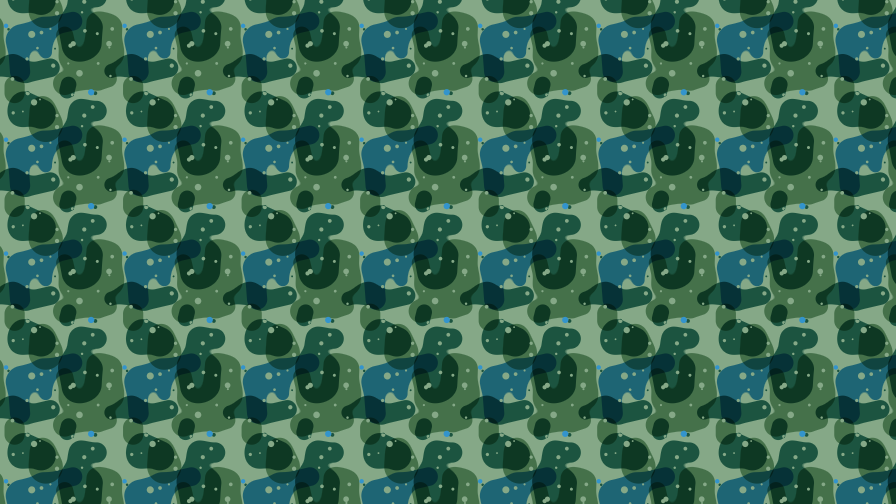
Reproduce this pattern procedurally as a Shadertoy shader.

```glsl
// Repeating camouflage of translucent green and blue blobs sprinkled with dots.

// Lengths are in design units; the canvas is CANVAS units high and y runs down.
const float CANVAS = 648.0;
const vec2 TILE = vec2(152.4, 146.4);
const vec2 CENTER = vec2(192.0, 108.0);
const vec2 DOT_GRID = vec2(8.0, 7.0);
const float DOT_CHANCE = 0.42;
const float BLEND = 12.0;

const vec3 SAGE = vec3(0.52, 0.66, 0.53);
const vec3 OLIVE_INK = vec3(0.52, 0.67, 0.55);
const vec3 TEAL_INK = vec3(0.21, 0.50, 0.47);
const vec3 BLUE_INK = vec3(0.23, 0.60, 0.86);
const vec3 TEAL_DOT = vec3(0.11, 0.33, 0.25);
const vec3 SKY_DOT = vec3(0.20, 0.58, 0.80);

vec2 wrapTile(vec2 p) { return p - TILE * round(p / TILE); }

float hash(vec2 p) {
    vec3 q = fract(p.xyx * vec3(0.1031, 0.1030, 0.0973));
    q += dot(q, q.yzx + 33.33);
    return fract((q.x + q.y) * q.z);
}

float join(float a, float b) {
    float h = max(BLEND - abs(a - b), 0.0) / BLEND;
    return min(a, b) - h * h * BLEND * 0.25;
}

// Periodic capsule from a to b
float limb(vec2 p, vec2 a, vec2 b, float r) {
    vec2 q = wrapTile(p - 0.5 * (a + b));
    vec2 h = 0.5 * (b - a);
    float t = clamp(dot(q, h) / max(dot(h, h), 0.0001), -1.0, 1.0);
    return length(q - h * t) - r;
}

float disc(vec2 p, vec2 c, float r) { return length(wrapTile(p - c)) - r; }

float oliveShape(vec2 p) {
    // Wide ground and the hook around the open finger
    float d = limb(p, vec2(61, 112), vec2(60, 145), 17.0);
    d = join(d, limb(p, vec2(60, 145), vec2(30, 172), 18.0));
    d = join(d, limb(p, vec2(30, 172), vec2(4, 184), 15.0));
    d = join(d, limb(p, vec2(60, 178), vec2(48, 182), 11.0));
    d = join(d, limb(p, vec2(4, 122), vec2(10, 148), 11.0));
    d = join(d, limb(p, vec2(10, 152), vec2(40, 152), 11.0));
    d = join(d, limb(p, vec2(43, 140), vec2(46, 106), 14.0));
    // Separate pear and bead
    float pear = join(disc(p, vec2(132, 91), 22.0), disc(p, vec2(128, 70), 16.0));
    float bead = limb(p, vec2(92, 41), vec2(92, 50), 13.0);
    return min(d, min(pear, bead));
}

float tealShape(vec2 p) {
    // Curled blob
    float curl = limb(p, vec2(45, 73), vec2(26, 73), 13.0);
    curl = join(curl, limb(p, vec2(24, 74), vec2(14, 104), 13.0));
    curl = join(curl, limb(p, vec2(18, 113), vec2(22, 134), 22.0));
    curl = join(curl, limb(p, vec2(36, 112), vec2(34, 132), 17.0));
    // Bean, long leaf and pebble
    float bean = join(limb(p, vec2(104, 67), vec2(126, 77), 19.0),
                      disc(p, vec2(100, 78), 15.0));
    float leaf = join(limb(p, vec2(64, 168), vec2(92, 158), 9.0),
                      limb(p, vec2(87, 162), vec2(98, 166), 13.0));
    leaf = join(leaf, limb(p, vec2(108, 171), vec2(138, 164), 12.0));
    float pebble = limb(p, vec2(9, 39), vec2(7, 47), 10.0);
    return min(min(curl, bean), min(leaf, pebble));
}

float blueShape(vec2 p) {
    float d = limb(p, vec2(102, 126), vec2(124, 120), 18.0);
    d = join(d, limb(p, vec2(96, 130), vec2(99, 169), 13.0));
    d = join(d, limb(p, vec2(131, 122), vec2(132, 144), 8.0));
    return join(d, limb(p, vec2(132, 112), vec2(167, 104), 12.0));
}

// Large light dots
float bigDots(vec2 p) {
    float d = min(disc(p, vec2(114, 121), 4.5), disc(p, vec2(117, 62), 4.0));
    d = min(d, min(disc(p, vec2(15, 133), 3.3), disc(p, vec2(40, 68), 2.4)));
    return min(d, min(disc(p, vec2(23, 171), 4.2), disc(p, vec2(61, 133), 3.6)));
}

// Small scattered dots, identical in every tile
float smallDots(vec2 p) {
    vec2 size = TILE / DOT_GRID;
    vec2 cell = floor(p / size);
    vec2 id = mod(cell, DOT_GRID);
    vec2 shift = vec2(hash(id + 3.7), hash(id + 19.1)) - 0.5;
    float r = mix(1.1, 2.7, hash(id + 41.3));
    float d = length(p - (cell + 0.5 + 0.6 * shift) * size) - r;
    return hash(id + 7.9) < DOT_CHANCE ? d : size.x;
}

void mainImage(out vec4 fragColor, in vec2 fragCoord) {
    vec2 uv = (fragCoord - 0.5 * iResolution.xy) / iResolution.y;
    vec2 p = CENTER + CANVAS * uv * vec2(1.0, -1.0);
    float px = CANVAS / iResolution.y;

    // Coverage of x: olive, y: teal, z: blue
    vec3 ink = clamp(0.5 - vec3(oliveShape(p), tealShape(p), blueShape(p)) / px, 0.0, 1.0);
    vec3 color = SAGE * mix(vec3(1.0), OLIVE_INK, ink.x);
    color *= mix(vec3(1.0), TEAL_INK, ink.y);
    color *= mix(vec3(1.0), BLUE_INK, ink.z);

    // Dots contrast with the ground below
    float covered = max(ink.x, max(ink.y, ink.z));
    float sky = min(disc(p, vec2(38, 49), 4.0), disc(p, vec2(81, 110), 2.8));
    vec3 dots = clamp(0.5 - vec3(smallDots(p), bigDots(p), sky) / px, 0.0, 1.0);
    color = mix(color, mix(TEAL_DOT, SAGE, covered), dots.x);
    color = mix(color, SAGE, dots.y);
    color = mix(color, SKY_DOT, dots.z);
    fragColor = vec4(color, 1.0);
}
```
